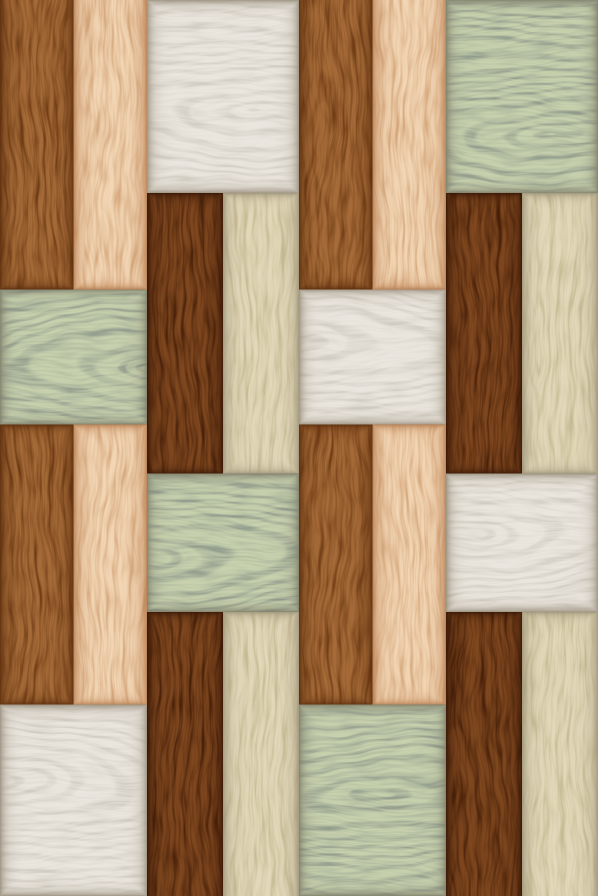
This pattern is drawn by a Shadertoy shader. Its source:

```glsl
// Wooden parquet: four columns of paired upright planks alternating with blocks,
// every second column turned upside down. Grain is made of warped elliptical
// rings plus stretched cellular fibres; soft dark borders bevel each piece.

struct Timber { vec3 light, grain, edge; };

vec2 hash2(vec2 p) {
    return fract(sin(vec2(dot(p, vec2(127.1, 311.7)), dot(p, vec2(269.5, 183.3)))) * 43758.5);
}

// Distance to the nearest jittered cell point.
float cellular(vec2 p) {
    vec2 cell = floor(p), f = p - cell;
    float nearest = 2.0;
    for (int j = -1; j <= 1; j++)
        for (int i = -1; i <= 1; i++) {
            vec2 o = vec2(i, j);
            vec2 d = o + hash2(cell + o) - f;
            nearest = min(nearest, dot(d, d));
        }
    return sqrt(nearest);
}

Timber pickTimber(bool plank, bool odd, bool right, bool green) {
    if (plank && !right) {
        if (odd) return Timber(vec3(0.50, 0.28, 0.12), vec3(0.27, 0.12, 0.03), vec3(0.22, 0.09, 0.02));
        return Timber(vec3(0.65, 0.42, 0.22), vec3(0.43, 0.23, 0.08), vec3(0.36, 0.18, 0.05));
    }
    if (plank) {
        if (odd) return Timber(vec3(0.89, 0.85, 0.73), vec3(0.77, 0.72, 0.57), vec3(0.62, 0.58, 0.47));
        return Timber(vec3(0.95, 0.84, 0.71), vec3(0.83, 0.65, 0.48), vec3(0.72, 0.49, 0.31));
    }
    if (green) return Timber(vec3(0.78, 0.82, 0.68), vec3(0.57, 0.61, 0.55), vec3(0.50, 0.50, 0.42));
    return Timber(vec3(0.92, 0.90, 0.87), vec3(0.82, 0.80, 0.76), vec3(0.60, 0.56, 0.49));
}

// Grain strength from 0 to 1; g.x runs along the fibres, g.y across them.
float woodGrain(vec2 g, float width, vec2 seed, bool plank) {
    float warp = 0.030 * sin(2.3 * g.x + 5.0 * g.y + 6.28 * seed.x)
               + 0.014 * sin(6.1 * g.x - 9.0 * g.y + 6.28 * seed.y)
               + 0.005 * sin(19.0 * g.x + 14.0 * g.y);
    vec2 heart = plank ? vec2(2.0 * seed.x, width * mix(-1.2, 0.4, seed.y))
                       : vec2(mix(-0.2, 1.2, seed.x), width * mix(0.35, 0.75, seed.y));
    float radius = length((g - heart) * vec2(plank ? 0.08 : 0.24, 1.0)) + warp;
    float ring = smoothstep(-0.2, 1.0, sin(95.0 * radius + 2.2 * sin(17.0 * radius)));

    float across = g.y + warp;
    float fine = cellular(vec2(g.x * 5.0, across * 56.0) + seed * 90.0);
    float broad = cellular(vec2(g.x * 2.5, across * 24.0) + seed * 50.0);
    float fibre = smoothstep(0.2, 0.85, 0.6 * fine + 0.4 * broad);
    float ringShare = plank ? 0.38 : 0.55;
    return clamp(ringShare * ring * mix(0.6, 1.1, fibre) + (0.95 - ringShare) * fibre, 0.0, 1.0);
}

vec3 parquet(vec2 p) {
    // Column: pairs are two units wide, split slightly left of the middle.
    float pair = floor(p.x / 2.0), x = p.x - 2.0 * pair;
    bool odd = x > 0.984;
    float columnWidth = odd ? 1.016 : 0.984;
    x -= odd ? 0.984 : 0.0;

    // Row: block, planks, block, planks; the last runs off the canvas.
    float y = odd ? 6.0 - p.y : p.y;
    vec3 cuts = odd ? vec3(1.293, 3.172, 4.098) : vec3(1.281, 3.156, 4.063);
    float row = dot(step(cuts, vec3(y)), vec3(1.0));
    vec2 span = row < 0.5 ? vec2(0.0, cuts.x)
              : row < 1.5 ? cuts.xy
              : row < 2.5 ? cuts.yz : vec2(cuts.z, 6.15);
    bool plank = mod(row, 2.0) > 0.5;
    bool green = mod(pair + floor(row / 2.0), 2.0) > 0.5;

    // Piece: planks share the column in halves.
    vec2 size = vec2(plank ? 0.5 * columnWidth : columnWidth, span.y - span.x);
    bool right = plank && x > size.x;
    vec2 pos = vec2(right ? x - size.x : x, y - span.x);
    vec2 seed = hash2(vec2(4.0 * pair + (odd ? 2.0 : 0.0) + (right ? 1.0 : 0.0), row + 3.0));

    Timber timber = pickTimber(plank, odd, right, green);
    vec2 g = plank ? pos.yx : pos;
    float grain = woodGrain(g, plank ? size.x : size.y, seed, plank);
    vec3 color = mix(timber.light, timber.grain, grain);

    // Soft burnt border.
    vec2 border = max(min(pos, size - pos), 0.0);
    vec2 shade = exp(-border / vec2(0.036, 0.030));
    return mix(color, timber.edge, 0.92 * max(shade.x, shade.y));
}

void mainImage(out vec4 fragColor, in vec2 fragCoord) {
    // Four samples per pixel smooth the joints and fibres.
    vec3 sum = vec3(0.0);
    for (int i = 0; i < 4; i++) {
        vec2 offset = vec2(i % 2, i / 2) * 0.5 - 0.25;
        sum += parquet((fragCoord + offset) / iResolution.xy * vec2(4.0, 6.0));
    }
    fragColor = vec4(sum / 4.0, 1.0);
}
```
